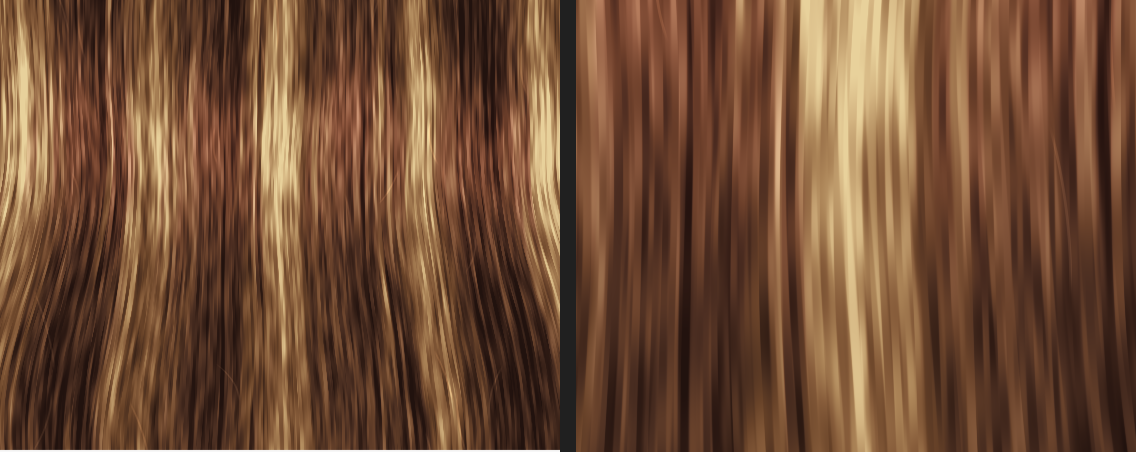
Left, the full canvas; right, a detail of the centre.
This texture is drawn by a WebGL 2 fragment shader. Its source:

```glsl
#version 300 es
precision highp float;
// Draws long glossy hair: blonde and brown locks of fine strands under a soft band of light.

uniform vec2 u_resolution;
out vec4 fragColor;

const float TAU = 6.2831853;

float hash(float n) {
    n = fract(n * 0.1031);
    n *= n + 33.33;
    return fract(n * (n + n));
}

// Strand coordinate: locks hang straight at the top and fan out below.
float combed(vec2 p) {
    float middle = 0.6;
    float spread = 1.0 + 0.22 * (1.0 - smoothstep(0.0, 0.66, p.y));
    float sway = 0.004 * sin(p.y * 7.0 + p.x * 6.0) + 0.0015 * sin(p.y * 15.0 - p.x * 21.0);
    return middle + (p.x - middle) / spread + sway;
}

// Smooth one-dimensional cellular noise; each cell is a strand whose tone
// flickers along its length at the given rate.
float strands(float s, float y, float density, float rate, float seed) {
    float x = s * density;
    float cell = floor(x);
    float total = 0.0;
    float weights = 0.0;
    for (int i = -1; i <= 2; i++) {
        float id = cell + float(i) + seed;
        float phase = TAU * hash(id + 71.0);
        float wander = 0.2 * sin(y * 7.0 + phase);
        float d = x - cell - float(i) - 0.7 * hash(id + 19.0) - wander;
        float weight = exp(-12.0 * d * d);
        float flicker = sin(y * rate * (0.6 + hash(id + 43.0)) + phase);
        total += weight * (2.0 * hash(id) - 1.0 + 0.5 * flicker);
        weights += weight;
    }
    return total / max(weights, 1e-5);
}

// Alternating light and dark locks, from -1 to 1 or so.
float locks(float s) {
    float spacing = 0.291;
    return cos(TAU * (s - 0.05) / spacing) + 0.3 * sin(s * 23.0) + 0.25 * sin(s * 41.0 + 2.0);
}

// Lengthwise sheen, softer on its lower side.
float sheen(float y, float centre) {
    float d = y - centre;
    float width = d > 0.0 ? 0.17 : 0.21;
    return exp(-d * d / (width * width));
}

// Hair colours in even steps of tone, from shadow to pale blonde.
vec3 hairColor(float tone) {
    vec3 c = mix(vec3(0.13, 0.07, 0.055), vec3(0.19, 0.11, 0.08), clamp(tone + 1.0, 0.0, 1.0));
    c = mix(c, vec3(0.29, 0.18, 0.13), clamp(tone, 0.0, 1.0));
    c = mix(c, vec3(0.41, 0.26, 0.17), clamp(tone - 1.0, 0.0, 1.0));
    c = mix(c, vec3(0.53, 0.36, 0.25), clamp(tone - 2.0, 0.0, 1.0));
    c = mix(c, vec3(0.67, 0.51, 0.37), clamp(tone - 3.0, 0.0, 1.0));
    c = mix(c, vec3(0.83, 0.70, 0.55), clamp(tone - 4.0, 0.0, 1.0));
    return mix(c, vec3(0.91, 0.81, 0.66), clamp(tone - 5.0, 0.0, 1.0));
}

// Loose, slightly curved hairs lying over the locks.
float flyaways(vec2 p, float width, float pixel) {
    float cover = 0.0;
    for (int i = 0; i < 26; i++) {
        float id = float(i) * 7.0 + 5.0;
        vec2 root = vec2(1.24 * hash(id), hash(id + 1.0));
        float reach = mix(0.04, 0.1, hash(id + 2.0));
        float t = (p.y - root.y) / reach;
        float lean = (hash(id + 3.0) - 0.5) * 0.06;
        float curl = (hash(id + 4.0) - 0.5) * 0.03;
        float d = abs(p.x - root.x - lean * t - curl * t * t);
        float line = 1.0 - smoothstep(width, width + pixel, d);
        cover = max(cover, line * (1.0 - smoothstep(0.6, 1.0, abs(t))));
    }
    return cover;
}

void main() {
    vec2 p = gl_FragCoord.xy / u_resolution.y;
    float pixel = 1.0 / u_resolution.y;
    float s = combed(p);

    // Four sizes of strand, each combed at its own slant so that they cross
    float wisps = strands(s + 0.006 * sin(p.y * 4.0), p.y, 31.0, 7.0, 11.0);
    float threads = strands(s - 0.014 * p.y, p.y, 80.0, 13.0, 211.0);
    float hairs = strands(s + 0.018 * p.y, p.y, 135.0, 24.0, 503.0);
    float fibres = strands(s + 0.004 * sin(p.y * 6.0 + s * 9.0), p.y, 190.0, 45.0, 907.0);

    // Light and dark
    float lock = locks(s + 0.012 * wisps + 0.008 * threads);
    float gloss = sheen(p.y, 0.68 + 0.02 * sin(s * 9.0) + 0.03 * wisps + 0.02 * threads);
    float tone = 1.5 + 1.05 * lock + 1.85 * gloss;
    tone += 0.45 * wisps + 0.75 * threads + 0.8 * hairs + (0.8 + 0.2 * gloss) * fibres;
    vec3 color = hairColor(tone);

    // Golden light locks, auburn sheen on the dark ones
    float golden = smoothstep(-0.7, 1.0, lock + 0.6 * threads);
    vec3 auburn = mix(vec3(1.0), vec3(1.06, 0.95, 0.98), gloss);
    color *= mix(auburn, vec3(1.0, 1.01, 0.92), golden);

    color = mix(color, color * 1.15 + vec3(0.13, 0.1, 0.07), 0.5 * flyaways(p, 0.0005, 1.4 * pixel));

    // Pale margin under the cut edge
    color = mix(vec3(0.97), color, smoothstep(0.003, 0.006, p.y));
    fragColor = vec4(color, 1.0);
}
```
